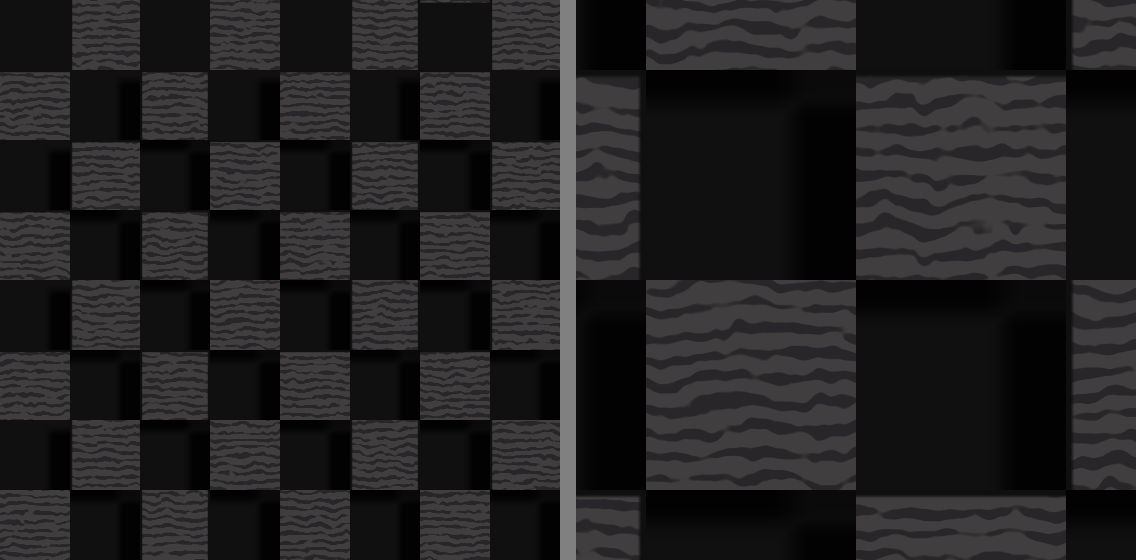
Left, the full canvas; right, a detail of the centre.
Give the GLSL for this pattern, as a three.js fragment shader.

```glsl
// Eight by eight checkerboard of grained charcoal tiles and shadowed black recesses.
varying vec2 vUv;

float hash(vec2 p) {
  vec3 q = fract(vec3(p.xyx) * 0.1031);
  q += dot(q, q.yzx + 33.33);
  return fract((q.x + q.y) * q.z);
}

float noise(vec2 p) {
  vec2 cell = floor(p);
  vec2 f = fract(p);
  f = f * f * (3.0 - 2.0 * f);
  return mix(mix(hash(cell), hash(cell + vec2(1.0, 0.0)), f.x),
             mix(hash(cell + vec2(0.0, 1.0)), hash(cell + vec2(1.0)), f.x), f.y);
}

// Wavy, broken horizontal streaks, shifted for every tile
vec3 grainedTile(vec2 p, vec2 id) {
  vec2 q = p + id * vec2(7.31, 5.17);
  float warp = 0.65 * noise(q * vec2(5.0, 4.0)) + 0.3 * noise(q * vec2(16.0, 9.0));
  float wave = sin(6.28318 * (p.y * 8.5 + warp + hash(id)));
  wave += 1.5 * (noise(q * vec2(9.0, 19.0) + 40.0) - 0.5);
  wave += 0.5 * (noise(q * vec2(26.0, 30.0)) - 0.5);
  float streak = smoothstep(0.15, 0.65, wave);
  return mix(vec3(0.255, 0.245, 0.248), vec3(0.155, 0.15, 0.155), streak);
}

// Soft shade along the right and upper sides; the outer rows stay plainer
vec3 recess(vec2 p, float col, float row) {
  float depth = 1.0 - p.y;
  float side = smoothstep(0.62, 0.78, p.x) * step(0.5, row);
  side *= smoothstep(0.06, 0.24, depth);
  float top = 1.0 - smoothstep(0.07, 0.25, depth);
  top *= 1.0 - 0.6 * smoothstep(0.58, 0.82, p.x);
  top *= step(1.5, row) * step(0.5, col);
  return mix(vec3(0.062, 0.062, 0.067), vec3(0.008), max(side, top));
}

void main() {
  vec2 grid = vUv * 8.0;
  vec2 id = min(floor(grid), 7.0);
  vec2 p = grid - id;
  float col = id.x;
  float row = 7.0 - id.y;

  // Uneven tile margins
  float third = 1.0 - step(0.5, abs(mod(col, 3.0) - 2.0));
  float sixth = 1.0 - step(0.5, abs(mod(col, 6.0) - 1.0));
  float left = 0.031 * max(third, sixth);
  float right = 1.0 - 0.031 * third;
  float upper = 1.0 - 0.031 * step(0.5, mod(row, 4.0)) * step(row, 5.5);

  // Tile mask, with hard sides where neighbouring cells meet
  float soft = 0.012;
  float tile = mix(1.0, smoothstep(left - soft, left + soft, p.x), step(0.01, left));
  tile *= mix(1.0, 1.0 - smoothstep(right - soft, right + soft, p.x), step(right, 0.99));
  tile *= mix(1.0, 1.0 - smoothstep(upper - soft, upper + soft, p.y), step(upper, 0.99));
  tile *= 1.0 - step(0.5, mod(id.x + id.y, 2.0));

  // Light strip above one recess in the top row
  float strip = step(abs(col - 6.0), 0.5) * step(row, 0.5);
  tile = max(tile, strip * smoothstep(0.95, 0.975, p.y));

  // Margins continue the plain recess colour
  float dark = step(0.5, mod(id.x + id.y, 2.0));
  vec3 gap = mix(vec3(0.06, 0.06, 0.064), recess(p, col, row), dark);
  gl_FragColor = vec4(mix(gap, grainedTile(p, id), tile), 1.0);
}
```
